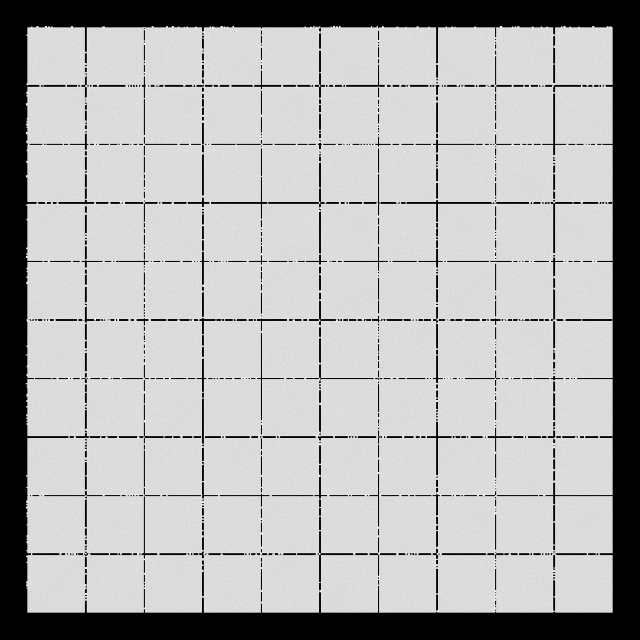
Write a three.js fragment shader that draws this pattern.

```glsl
varying vec2 vUv;

const float CELLS = 10.0;
const float MARGIN = 0.0427;
const float PITCH = (1.0 - 2.0 * MARGIN) / CELLS;
const float CHIP_SLOT = 0.0045;

float hash(vec2 p) {
  vec3 q = fract(vec3(p.xyx) * 0.1031);
  q += dot(q, q.yzx + 33.33);
  return fract((q.x + q.y) * q.z);
}

// Distance to the nearest jittered cell point
float cellular(vec2 p) {
  vec2 base = floor(p);
  float nearest = 2.0;
  for (int y = -1; y <= 1; y++) {
    for (int x = -1; x <= 1; x++) {
      vec2 id = base + vec2(float(x), float(y));
      vec2 jitter = vec2(hash(id), hash(id + 71.7));
      nearest = min(nearest, distance(p, id + jitter));
    }
  }
  return nearest;
}

// Antialiased coverage of a band around zero
float band(float d, float halfWidth, float px) {
  return clamp((halfWidth - abs(d)) / px + 0.5, 0.0, 1.0);
}

// Odd lines are heavy, even lines are fine; the outer edges carry none
float lineHalfWidth(float line) {
  return mix(0.00085, 0.0015, mod(line, 2.0));
}

float innerLine(float line) {
  return step(0.5, line) * step(line, CELLS - 0.5);
}

// Clustered pale chips breaking a line
float chips(float across, float along, float line, float firstLine, float seed, float px) {
  float slot = floor(along / CHIP_SLOT);
  vec2 id = vec2(slot, line * 13.0 + seed);
  float cluster = hash(vec2(floor(slot / 8.0), line * 7.0 + seed + 5.0));
  float present = step(hash(id), mix(0.05, 0.5, cluster));
  float halfLength = mix(0.0007, 0.002, hash(id + 19.3));
  float offset = (hash(id + 47.1) - 0.5) * 0.0014;
  float local = (fract(along / CHIP_SLOT) - 0.5) * CHIP_SLOT;
  float range = step(firstLine - 0.5, line) * step(line, firstLine + CELLS - 0.5);
  float extent = step(0.0, along) * step(along, CELLS * PITCH);
  return present * range * extent * band(local, halfLength, px)
    * band(across - offset, 0.0016, px);
}

// Fine grain over a faint, slow mottling
float surfaceTone(vec2 p) {
  float grain = cellular(p * 230.0) - 0.45;
  float mottle = sin(p.x * 41.0 + 2.0 * sin(p.y * 29.0))
    + sin(p.y * 53.0 + 2.0 * sin(p.x * 37.0));
  return 0.862 + 0.028 * grain + 0.0015 * mottle;
}

void main() {
  float px = max(fwidth(vUv.x), 0.00001);
  vec2 p = vUv - MARGIN;
  vec2 line = floor(p / PITCH + 0.5);
  vec2 d = p - line * PITCH;

  // Panel and its black frame
  vec2 centred = vUv - 0.5;
  float halfPanel = 0.5 - MARGIN;
  float panel = band(centred.x, halfPanel, px) * band(centred.y, halfPanel, px);

  // Ruled lines with a thin pale rim
  vec2 w = vec2(lineHalfWidth(line.x), lineHalfWidth(line.y));
  vec2 inner = vec2(innerLine(line.x), innerLine(line.y));
  float ink = max(inner.x * band(d.x, w.x, px), inner.y * band(d.y, w.y, px));
  float rim = max(inner.x * band(d.x, w.x + 0.001, px),
                  inner.y * band(d.y, w.y + 0.001, px));

  float tone = mix(surfaceTone(vUv), 0.9, rim);
  tone = mix(tone, 0.01, ink);
  tone = mix(0.0, tone, panel);

  // Wear along the lines and on the left and top edges
  float wear = max(chips(d.x, p.y, line.x, 0.0, 3.0, px),
                   chips(d.y, p.x, line.y, 1.0, 211.0, px));
  tone = mix(tone, 0.93, wear);

  gl_FragColor = vec4(vec3(tone), 1.0);
}
```
